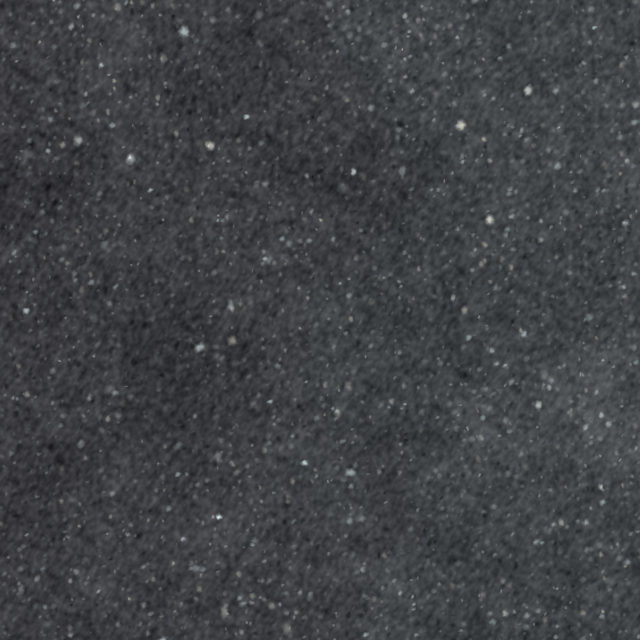
A WebGL 1 fragment shader for this texture:

```glsl
precision highp float;

uniform vec2 u_resolution;

#define GRAIN_SCALE 100.0
#define GRAIN_CONTRAST 0.092
#define MOTTLE_CONTRAST 0.046
#define WEAR_CONTRAST 0.046
#define CHIP_SCALE 76.0
#define CHIP_DENSITY 0.50
#define CHIP_LIGHT 0.22
#define PIT_DEPTH 0.085
#define STONE_SCALE 28.0
#define STONE_DENSITY 0.12
#define STONE_LIGHT 0.48
#define DUST_LIGHT 0.056

const vec3 VIOLET_TAR = vec3(0.230, 0.231, 0.243);
const vec3 GREEN_TAR = vec3(0.236, 0.250, 0.257);
const vec3 COOL_STONE = vec3(0.95, 1.03, 1.04);
const vec3 WARM_STONE = vec3(1.06, 1.00, 0.88);

vec3 hash3(vec2 p) {
  vec3 q = fract(vec3(p.xyx) * vec3(0.1031, 0.1030, 0.0973));
  q += dot(q, q.yxz + 33.33);
  return fract((q.xxy + q.yzz) * q.zyx);
}

vec2 gradientAt(vec2 cell) {
  float angle = 6.28318 * hash3(cell).x;
  return vec2(cos(angle), sin(angle));
}

float gradientNoise(vec2 p) {
  vec2 i = floor(p);
  vec2 f = p - i;
  vec2 u = f * f * f * (f * (f * 6.0 - 15.0) + 10.0);
  vec2 e = vec2(1.0, 0.0);
  float a = dot(gradientAt(i), f);
  float b = dot(gradientAt(i + e.xy), f - e.xy);
  float c = dot(gradientAt(i + e.yx), f - e.yx);
  float d = dot(gradientAt(i + e.xx), f - e.xx);
  return mix(mix(a, b, u.x), mix(c, d, u.x), u.y);
}

mat2 rotation(float angle) {
  float c = cos(angle);
  float s = sin(angle);
  return mat2(c, -s, s, c);
}

// Scattered soft ovals: x is the light, y is the light weighted by hue
vec2 scatter(vec2 p, float density, vec2 radii, float stretch, float seed) {
  vec2 cell = floor(p);
  vec2 best = vec2(0.0);
  for (int y = -1; y <= 1; y++) {
    for (int x = -1; x <= 1; x++) {
      vec2 id = cell + vec2(float(x), float(y));
      vec3 place = hash3(id + seed);
      vec3 look = hash3(id + seed + 57.3);
      vec2 offset = rotation(1.0 + (look.z - 0.5) * 1.8) * (p - id - place.xy);
      offset.y *= 1.0 + stretch * place.x;
      float reach = length(offset) / mix(radii.x, radii.y, look.x * look.x);
      float body = 1.0 - smoothstep(0.15, 1.25, reach);
      float light = body * step(place.z, density) * (0.2 + 0.8 * look.y * look.y);
      if (light > best.x) best = vec2(light, light * look.z);
    }
  }
  return best;
}

vec3 addStones(vec3 color, vec2 stones, float light) {
  float hue = stones.y / max(stones.x, 1e-4);
  return color + light * stones.x * mix(COOL_STONE, WARM_STONE, smoothstep(0.45, 1.0, hue));
}

void main() {
  vec2 uv = gl_FragCoord.xy / min(u_resolution.x, u_resolution.y);

  // Broad tint, uneven wear and a paler upper right
  float wear = gradientNoise(uv * 3.5 + 4.0) + 0.6 * gradientNoise(uv * 9.0 + 21.0);
  vec3 color = mix(VIOLET_TAR, GREEN_TAR, smoothstep(0.0, 0.8, uv.x + 0.25 * wear));
  color += WEAR_CONTRAST * wear + 0.026 * smoothstep(1.1, 1.9, uv.x + uv.y);

  // Pale dust across the lower right
  float band = (uv.y - 0.12 - 0.62 * (uv.x - 0.55)) / 0.13;
  float dust = exp(-band * band) * smoothstep(0.4, 0.65, uv.x);
  color += DUST_LIGHT * dust * (0.8 + wear);

  // Mottling and grain, lengthened along a steep diagonal
  vec2 slanted = rotation(1.0) * uv * vec2(0.75, 1.0);
  float mottle = gradientNoise(slanted * 22.0 + 43.0) + gradientNoise(slanted * 48.0 + 17.0);
  float grain = gradientNoise(slanted * GRAIN_SCALE)
    + 0.6 * gradientNoise(slanted * GRAIN_SCALE * 1.7 + 71.0);
  color += MOTTLE_CONTRAST * mottle + GRAIN_CONTRAST * grain;

  // Dark pits, small chips and rare larger stones with ragged rims
  vec2 ragged = uv + 0.0022 * vec2(gradientNoise(uv * 170.0), gradientNoise(uv * 170.0 + 31.0));
  color -= PIT_DEPTH * scatter(ragged * CHIP_SCALE * 0.8, 0.35, vec2(0.25, 0.55), 1.0, 11.0).x;
  vec2 chips = scatter(ragged * CHIP_SCALE, CHIP_DENSITY, vec2(0.24, 0.52), 0.5, 103.0);
  color = addStones(color, chips, CHIP_LIGHT * (1.0 + 0.7 * wear + 0.5 * mottle));
  vec2 stones = scatter(ragged * STONE_SCALE, STONE_DENSITY, vec2(0.14, 0.30), 0.5, 211.0);
  color = addStones(color, stones, STONE_LIGHT);

  gl_FragColor = vec4(clamp(color, 0.0, 1.0), 1.0);
}
```
